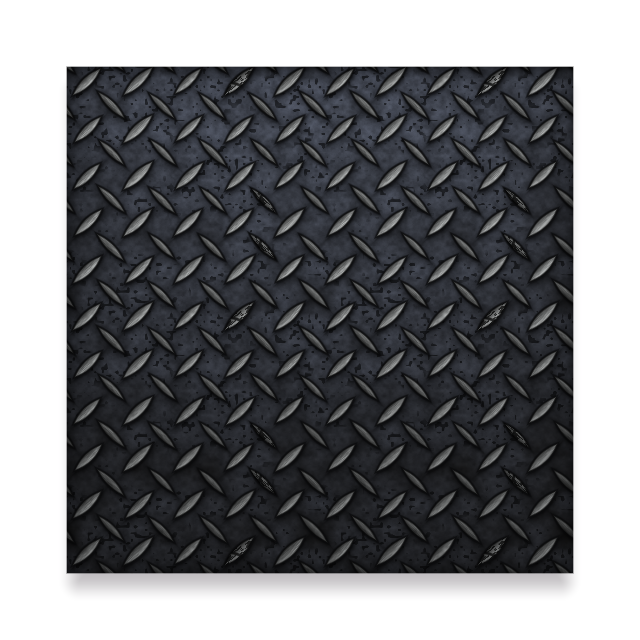
Write a WebGL 2 fragment shader that draws this texture.

```glsl
#version 300 es
precision highp float;
// Dark steel tread plate with crossed raised lozenges, on white with a soft drop shadow.
uniform vec2 u_resolution;
out vec4 fragColor;

const float PLATE_HALF = 0.3958;            // half side of the plate
const vec2 REPEATS = vec2(10.0, 10.78);     // lozenges across and down
const float BLOCK = 5.0;                    // cells before the wear repeats
const vec3 STEEL_LOW = vec3(0.105, 0.107, 0.115);
const vec3 STEEL_HIGH = vec3(0.29, 0.31, 0.36);
const vec3 GROOVE = vec3(0.035, 0.036, 0.042);
const vec3 POLISHED = vec3(0.66, 0.67, 0.67);
const vec3 SHADOW = vec3(0.76, 0.75, 0.76);

float hash(vec2 p) {
  vec3 q = fract(p.xyx * 0.1031);
  q += dot(q, q.yzx + 33.33);
  return fract((q.x + q.y) * q.z);
}

// Value noise that wraps after a whole period.
float noise(vec2 p, float period) {
  vec2 i = floor(p), f = fract(p);
  f = f * f * (3.0 - 2.0 * f);
  vec2 a = mod(i, period), b = mod(i + 1.0, period);
  return mix(mix(hash(a), hash(vec2(b.x, a.y)), f.x),
             mix(hash(vec2(a.x, b.y)), hash(b), f.x), f.y);
}

// Layered noise over a block whose side is 1.
float fbm(vec2 block, float period) {
  float sum = 0.0, gain = 0.5;
  for (int i = 0; i < 4; i++) {
    sum += gain * noise(block * period, period);
    period *= 2.0;
    gain *= 0.5;
  }
  return sum / 0.9375;
}

float boxDistance(vec2 p, vec2 halfSize) {
  vec2 d = abs(p) - halfSize;
  return length(max(d, 0.0)) + min(max(d.x, d.y), 0.0);
}

// Pointed lens along x, with half length size.x and half width size.y.
float lensDistance(vec2 p, vec2 size) {
  float bow = size.y / (size.x * size.x);
  float slope = 2.0 * bow * p.x;
  return (abs(p.y) - size.y + bow * p.x * p.x) / sqrt(1.0 + slope * slope);
}

// Coordinates along and across an axis.
vec2 alongAxis(vec2 p, vec2 axis) {
  return vec2(dot(p, axis), dot(p, vec2(-axis.y, axis.x)));
}

// One lattice of raised lozenges; those near the marred cell are chipped.
vec3 addLozenges(vec3 base, vec2 cell, vec2 axis, vec2 size, vec2 marred,
                 float litSide, float glow, float px) {
  vec2 id = floor(cell + 0.5);
  vec2 key = mod(id, BLOCK);
  vec2 seed = key + 20.0 + 9.0 * axis.y;
  vec2 pitch = 2.0 * PLATE_HALF / REPEATS;
  vec2 p = (cell - id) * pitch * vec2(1.0, -1.0);
  p += (vec2(hash(seed), hash(seed + 5.7)) - 0.5) * 0.003;
  size *= 0.94 + 0.12 * hash(seed + 13.1);

  vec2 q = alongAxis(p, axis);
  float d = lensDistance(q, size);
  float shade = lensDistance(alongAxis(p - vec2(0.0015, -0.003), axis), size);

  // Contact groove and soft shade below
  base *= 1.0 - 0.6 * exp(-max(shade, 0.0) / 0.0045);
  base = mix(base, GROOVE, 0.85 * (1.0 - smoothstep(0.0, 0.0035, d)));

  // Polished face with a dark bevel, brushed streaks and chips
  float chipped = 1.0 - step(0.6, distance(key, marred));
  float lit = smoothstep(-1.0, 0.8, litSide * q.y / size.y);
  float bevel = 1.0 - smoothstep(-0.0028, 0.0, d);
  float streak = noise(vec2(q.x * 190.0, q.y * 900.0) + 40.0 + seed * 8.0, 512.0);
  float gouge = 1.0 - smoothstep(0.001, 0.004, abs(q.x + 0.006 + 0.5 * q.y));
  float chips = max(gouge, smoothstep(0.45, 0.7, streak));
  float tone = glow * mix(0.42, 1.0, lit) * (0.82 + 0.3 * streak);
  tone *= mix(0.25, 1.0, bevel) * (1.0 - 0.75 * chipped * chips);
  return mix(base, POLISHED * tone, 1.0 - smoothstep(-px, px, d));
}

// Brushed, stained steel lit from above; q runs over the plate from 0 to 1.
vec3 steelSheet(vec2 q, vec2 block) {
  float stain = fbm(block, 7.0);
  float grain = fbm(block + 0.37, 48.0);
  float sides = 1.0 - pow(abs(2.0 * q.x - 1.0), 3.0) * 0.4;
  float light = mix(0.08, 0.88, smoothstep(-0.1, 1.05, q.y)) * sides;
  vec3 steel = mix(STEEL_LOW, STEEL_HIGH, light + 0.6 * (stain - 0.5));
  steel *= 0.72 + 0.56 * grain;
  float pits = smoothstep(0.72, 0.84, noise(block * 70.0, 70.0));
  return steel * (1.0 - 0.55 * pits * smoothstep(0.4, 0.65, stain));
}

void main() {
  vec2 uv = gl_FragCoord.xy / u_resolution;
  float px = 0.75 / min(u_resolution.x, u_resolution.y);
  vec2 centred = uv - 0.5;
  vec2 q = centred / (2.0 * PLATE_HALF) + 0.5;
  vec2 cell = vec2(q.x, 1.0 - q.y) * REPEATS;

  // Plate and its two crossed lattices
  vec3 plate = steelSheet(q, cell / BLOCK);
  float glow = mix(0.72, 1.0, smoothstep(0.0, 0.7, q.y));
  plate = addLozenges(plate, cell - vec2(0.88, 0.83), vec2(0.71, -0.704),
                      vec2(0.029, 0.0058), vec2(3.0, 2.5), 1.0, 0.72 * glow, px);
  plate = addLozenges(plate, cell - vec2(0.41, 0.32), vec2(0.72, 0.694),
                      vec2(0.031, 0.0074), vec2(3.0, 0.0), -1.0, glow, px);
  float edge = boxDistance(centred, vec2(PLATE_HALF));
  plate *= 1.0 - 0.45 * exp(min(edge, 0.0) / 0.012);

  // White surround and drop shadow
  float below = boxDistance(centred + vec2(0.0, 0.026), vec2(0.375, 0.38));
  vec3 color = mix(SHADOW, vec3(1.0), smoothstep(-0.01, 0.036, below));
  color = mix(plate, color, smoothstep(-px, px, edge));
  fragColor = vec4(color, 1.0);
}
```
